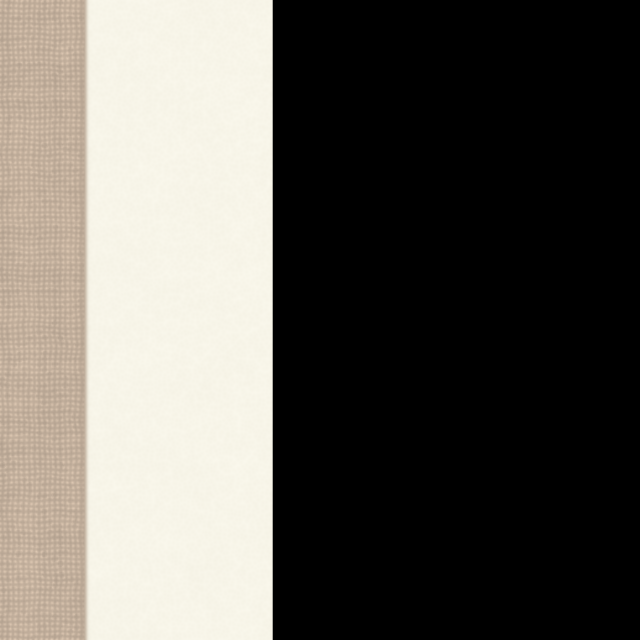
Reproduce this background procedurally as a three.js fragment shader.

```glsl
// Woven linen strip beside a cream paper page, ending at a black panel.
varying vec2 vUv;

#define CLOTH_EDGE 0.1320
#define PAPER_EDGE 0.4260
#define EDGE_SOFT 0.0008
#define THREADS 122.0
#define WEAVE_DEPTH 0.085
#define SHADOW_WIDTH 0.0045
#define PAPER_GRAIN 0.022
#define CLOTH_COLOR vec3(0.765, 0.690, 0.615)
#define PAPER_COLOR vec3(0.970, 0.960, 0.912)
#define SHADOW_COLOR vec3(0.71, 0.63, 0.55)

vec2 hash2(vec2 p) {
  vec2 q = vec2(dot(p, vec2(127.1, 311.7)), dot(p, vec2(269.5, 183.3)));
  return fract(sin(q) * 43758.5);
}

// Distance to the nearest scattered point
float cellular(vec2 p) {
  vec2 cell = floor(p);
  float nearest = 2.0;
  for (int y = -1; y <= 1; y++) {
    for (int x = -1; x <= 1; x++) {
      vec2 id = cell + vec2(float(x), float(y));
      nearest = min(nearest, distance(p, id + hash2(id)));
    }
  }
  return nearest;
}

// Layered sines for slow, uneven drift
float drift(vec2 p) {
  float sum = 0.0;
  float weight = 0.5;
  for (int i = 0; i < 4; i++) {
    sum += weight * sin(p.x + 1.7 * sin(p.y)) * cos(p.y + 0.8 * sin(p.x));
    p = mat2(1.5, 1.1, -1.1, 1.5) * p + 2.3;
    weight *= 0.55;
  }
  return sum;
}

// Crossed threads with wavering spacing and varied tone
vec3 linen(vec2 uv) {
  vec2 p = uv * THREADS;
  p += 0.35 * vec2(drift(uv * vec2(20.0, 34.0)), drift(uv.yx * 30.0 + 4.0));
  vec2 ridge = cos(6.28318 * p);
  float weave = 0.40 * (ridge.x + ridge.y) + 0.25 * ridge.x * ridge.y;
  float knot = hash2(floor(p)).x - 0.5;
  float warp = hash2(vec2(floor(p.x), 7.0)).y - 0.5;
  float weft = hash2(vec2(3.0, floor(p.y))).x - 0.5;
  float fiber = cellular(uv * vec2(230.0, 170.0)) - 0.45;
  float tone = WEAVE_DEPTH * weave + 0.030 * knot + 0.022 * (warp + weft);
  tone += 0.035 * fiber + 0.018 * drift(uv * vec2(24.0, 9.0));
  float rim = smoothstep(CLOTH_EDGE - 0.012, CLOTH_EDGE, uv.x);
  return CLOTH_COLOR * (1.0 + tone * (1.0 - 0.5 * rim) - 0.04 * rim);
}

// Faint mottling and fine pits in the page
vec3 paper(vec2 uv) {
  float pits = cellular(uv * 150.0) - 0.45;
  float mottle = cellular(uv * 46.0 + 9.0) - 0.45;
  float tone = PAPER_GRAIN * (0.6 * pits + 0.4 * mottle);
  tone += 0.004 * drift(uv * 22.0);
  return PAPER_COLOR + tone * vec3(0.9, 1.0, 1.25);
}

void main() {
  // Page with the soft contact shadow of the cloth
  float gap = max(vUv.x - CLOTH_EDGE, 0.0);
  float shadow = 0.75 * exp(-gap * gap / (SHADOW_WIDTH * SHADOW_WIDTH));
  vec3 color = mix(paper(vUv), SHADOW_COLOR, shadow);

  // Linen strip with a slightly uneven border
  float border = CLOTH_EDGE + 0.0006 * drift(vec2(2.0, vUv.y * 60.0));
  float onPage = smoothstep(border - 0.0015, border + 0.0015, vUv.x);
  color = mix(linen(vUv), color, onPage);

  // Black panel
  float panel = smoothstep(PAPER_EDGE - EDGE_SOFT, PAPER_EDGE + EDGE_SOFT, vUv.x);
  gl_FragColor = vec4(mix(color, vec3(0.0), panel), 1.0);
}
```
